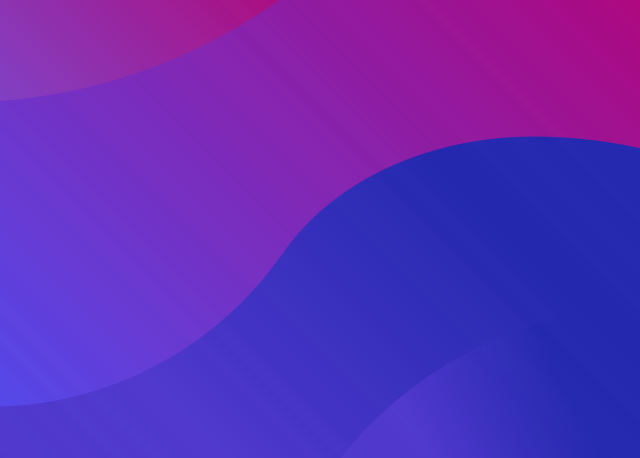
A Shadertoy shader for this background:

```glsl
// Flowing curved panels of violet, magenta and deep blue with soft diagonal gradients.

#define VIOLET vec3(0.335, 0.280, 0.910)
#define MAGENTA vec3(0.680, 0.030, 0.500)
#define MAUVE vec3(0.510, 0.250, 0.760)
#define CRIMSON vec3(0.670, 0.060, 0.510)
#define INDIGO vec3(0.315, 0.222, 0.805)
#define NAVY vec3(0.145, 0.162, 0.690)
#define JOIN_X 0.6164
#define STREAK_SCALE 26.0
#define STREAK_STRENGTH 0.010

float hash(float n) {
    n = fract(n * 0.1031);
    n *= n + 33.33;
    return fract(n * (n + n));
}

float noise(float x) {
    float i = floor(x);
    return mix(hash(i), hash(i + 1.0), smoothstep(0.0, 1.0, x - i));
}

// Linear colour ramp, held constant beyond its ends.
vec3 ramp(vec3 a, vec3 b, float start, float end, float x) {
    return mix(a, b, clamp((x - start) / (end - start), 0.0, 1.0));
}

float circle(vec2 p, vec2 centre, float radius) {
    return length(p - centre) - radius;
}

// Dome with a wider right flank, extended downwards without limit.
float dome(vec2 p) {
    vec2 q = p - vec2(1.1636, 0.2218);
    vec2 radii = vec2(q.x < 0.0 ? 0.618 : 0.727, 0.480);
    q.y = max(q.y, 0.0);
    return (length(q / radii) - 1.0) * radii.y;
}

// S-shaped boundary: a hollow arc that turns into the dome.
float wave(vec2 p) {
    return p.x < JOIN_X ? -circle(p, vec2(-0.0236, 0.892), 0.780) : dome(p);
}

float cover(float d) {
    float pixel = 1.0 / iResolution.y;
    return smoothstep(0.7 * pixel, -0.7 * pixel, d);
}

void mainImage(out vec4 fragColor, in vec2 fragCoord) {
    vec2 p = fragCoord / iResolution.y;
    float diagonal = p.x + p.y;

    // Main band
    vec3 color = ramp(VIOLET, MAGENTA, 0.145, 2.40, diagonal);

    // Upper left corner
    vec3 corner = ramp(MAUVE, CRIMSON, 0.80, 1.60, diagonal);
    color = mix(color, corner, cover(circle(p, vec2(-0.092, 1.987), 1.211)));

    // Blue wave, with a paler hill that fades to the right
    vec3 blue = ramp(INDIGO, NAVY, 0.50, 1.58, diagonal);
    vec3 hill = ramp(INDIGO, NAVY, 0.84, 1.18, dot(p, vec2(0.90, 0.42)));
    blue = mix(blue, hill, cover(circle(p, vec2(1.42, -0.5345), 0.862)));
    color = mix(color, blue, cover(wave(p)));

    // Faint streaks across the gradient
    color += STREAK_STRENGTH * (noise(diagonal * STREAK_SCALE) - 0.5);

    fragColor = vec4(color, 1.0);
}
```
